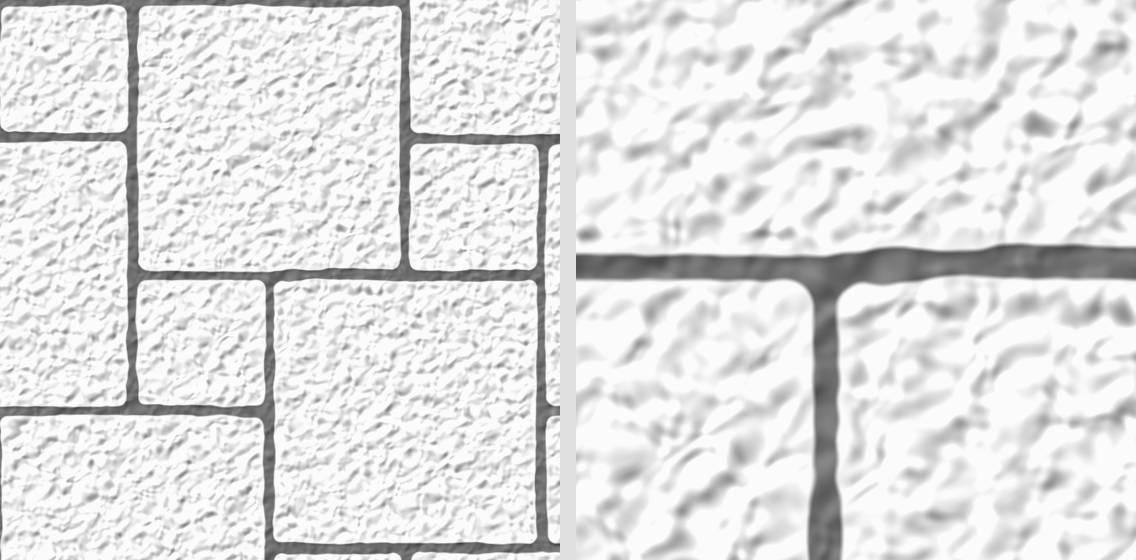
Left, the full canvas; right, a detail of the centre.
Write a WebGL 2 fragment shader that draws this texture.

```glsl
#version 300 es
precision highp float;

uniform vec2 u_resolution;
out vec4 outColor;

// Layout, in units of one small stone
const float UNITS = 4.10;
const vec2 ORIGIN = vec2(0.03, -0.012);
const float JOINT_HALF = 0.036;
const float CORNER_RADIUS = 0.065;
const float EDGE_SOFT = 0.008;

// Irregularity of the joints
const float WARP_SIZE = 0.026;
const float WARP_FREQ = 1.7;
const float CHIP_SIZE = 0.022;
const float CHIP_FREQ = 6.0;

// Stone relief
const float GRAIN_FREQ = 20.0;
const float GRAIN_ANGLE = -0.6;
const float GRAIN_STRETCH = 1.3;
const float RELIEF_STEP = 0.65;
const float RELIEF_GAIN = 0.48;
const float STONE_BASE = 0.955;
const float STONE_MAX = 0.985;
const float STONE_MIN = 0.52;

// Mortar
const float MORTAR_BASE = 0.435;
const float MORTAR_GAIN = 0.15;
const float MORTAR_SHADOW = 0.07;

float hash(vec2 p) {
  vec3 q = fract(vec3(p.xyx) * 0.1031);
  q += dot(q, q.yzx + 33.33);
  return fract((q.x + q.y) * q.z);
}

float valueNoise(vec2 p) {
  vec2 i = floor(p);
  vec2 f = fract(p);
  f = f * f * (3.0 - 2.0 * f);
  float low = mix(hash(i), hash(i + vec2(1, 0)), f.x);
  float high = mix(hash(i + vec2(0, 1)), hash(i + vec2(1, 1)), f.x);
  return mix(low, high, f.y);
}

float grainHeight(vec2 p) {
  return valueNoise(p) + 0.5 * valueNoise(p * 2.03 + 17.3);
}

// Height difference across slanted ridges
float relief(vec2 p) {
  float c = cos(GRAIN_ANGLE);
  float s = sin(GRAIN_ANGLE);
  vec2 q = vec2(c * p.x + s * p.y, c * p.y - s * p.x) * GRAIN_FREQ;
  q.x /= GRAIN_STRETCH;
  q += 0.8 * vec2(valueNoise(q * 0.6 + 41.0), valueNoise(q * 0.6 + 73.0));
  return grainHeight(q + 200.0) - grainHeight(q + 200.0 + vec2(0.0, RELIEF_STEP));
}

float roundedBox(vec2 p, vec2 halfSize, float radius) {
  vec2 q = abs(p) - halfSize + radius;
  return length(max(q, 0.0)) + min(max(q.x, q.y), 0.0) - radius;
}

// Pinwheel paving: one small and one double stone per five cells.
// Returns the offset from the stone centre and the stone size.
vec3 pinwheelStone(vec2 p) {
  vec2 cell = floor(p);
  float k = mod(cell.x + 2.0 * cell.y, 5.0);
  if (k < 0.5) return vec3(p - cell - 0.5, 1.0);
  vec2 corner = cell - vec2(mod(k - 1.0, 2.0), floor((k - 0.5) * 0.5));
  return vec3(p - corner - 1.0, 2.0);
}

void main() {
  // Rows run downward from the top edge
  vec2 uv = gl_FragCoord.xy / u_resolution;
  vec2 p = vec2(uv.x, 1.0 - uv.y) * UNITS + ORIGIN;
  float pixel = UNITS / min(u_resolution.x, u_resolution.y);

  // Uneven joint lines
  vec2 w = p * WARP_FREQ + 50.0;
  vec2 warp = vec2(valueNoise(w), valueNoise(w + 31.7)) - 0.5;
  vec3 stone = pinwheelStone(p + warp * WARP_SIZE);
  float halfSize = 0.5 * stone.z - JOINT_HALF;

  // Stone outline with chipped edges
  float d = roundedBox(stone.xy, vec2(halfSize), CORNER_RADIUS);
  d += (valueNoise(p * CHIP_FREQ + 90.0) - 0.5) * CHIP_SIZE;
  d += (valueNoise(p * CHIP_FREQ * 3.5 + 60.0) - 0.5) * CHIP_SIZE * 0.35;

  // Rough stone face, smoother and brighter at the rim
  float slope = relief(p);
  float rim = smoothstep(-0.045, -0.005, d);
  float face = STONE_BASE + RELIEF_GAIN * slope * (1.0 - 0.6 * rim) + 0.03 * rim;
  face = clamp(face, STONE_MIN, STONE_MAX);

  // Mortar, shaded below the stone above it
  float below = pow(clamp(stone.y / halfSize, 0.0, 1.0), 8.0);
  float shadow = below * (1.0 - smoothstep(0.0, 0.03, d));
  float mortar = MORTAR_BASE + MORTAR_GAIN * slope - MORTAR_SHADOW * shadow;

  float soft = max(EDGE_SOFT, pixel);
  float shade = mix(face, mortar, smoothstep(-soft, soft, d));
  outColor = vec4(vec3(shade), 1.0);
}
```
